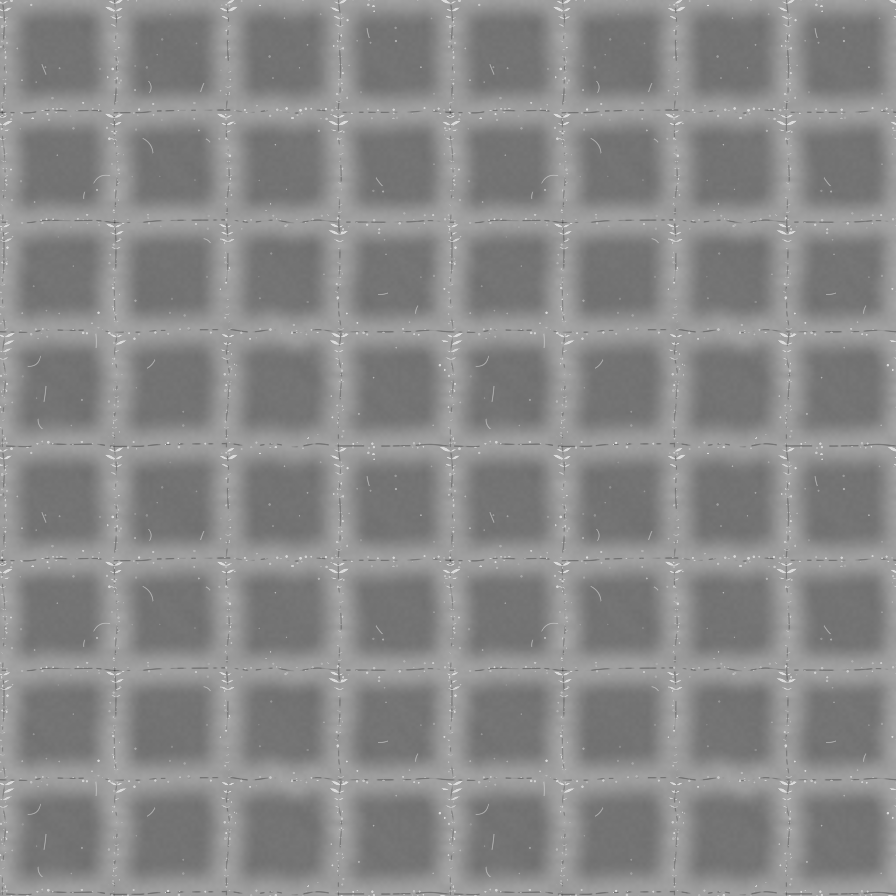
A WebGL 2 fragment shader for this pattern:

```glsl
#version 300 es
precision highp float;

uniform vec2 u_resolution;
out vec4 fragColor;

const float CELLS = 8.0;   // squares across and down
const float PERIOD = 4.0;  // squares before the wear recurs
const float HALF_PI = 1.5707963;
const float DARK = 0.452;
const float LIGHT = 0.626;
const float FLECK = 0.86;

float hash(vec2 id, float seed) {
    vec3 h = fract(vec3(id.xyx + seed * 17.13) * 0.1031);
    h += dot(h, h.yzx + 33.33);
    return fract((h.x + h.y) * h.z);
}

vec2 wrapId(vec2 id, vec2 period) {
    return floor(mod(id + 0.5, period));
}

// Value noise that wraps after a whole number of lattice steps
float noise(vec2 p, vec2 period, float seed) {
    vec2 i = floor(p), f = fract(p);
    f = f * f * (3.0 - 2.0 * f);
    float a = hash(wrapId(i, period), seed);
    float b = hash(wrapId(i + vec2(1, 0), period), seed);
    float c = hash(wrapId(i + vec2(0, 1), period), seed);
    float d = hash(wrapId(i + vec2(1, 1), period), seed);
    return mix(mix(a, b, f.x), mix(c, d, f.x), f.y);
}

float scaledNoise(vec2 p, vec2 scale, float seed) {
    return noise(p * scale, scale * PERIOD, seed);
}

float coverage(float dist, float aa) {
    return 1.0 - smoothstep(-0.5 * aa, 0.5 * aa, dist);
}

// One round speck per lattice box, present with the given chance
float specks(vec2 p, float density, float chance, float size, float seed, float aa) {
    vec2 id = wrapId(floor(p * density), vec2(density * PERIOD));
    vec2 center = 0.25 + 0.5 * vec2(hash(id, seed), hash(id, seed + 1.0));
    float radius = size * mix(0.5, 1.0, hash(id, seed + 2.0));
    float dist = length((fract(p * density) - center) / density) - radius;
    return coverage(dist, aa) * step(hash(id, seed + 3.0), chance) * mix(0.3, 1.0, hash(id, seed + 4.0));
}

// One thin bent thread per lattice box
float threads(vec2 p, float density, float chance, float seed, float aa) {
    vec2 id = wrapId(floor(p * density), vec2(density * PERIOD));
    vec2 center = 0.35 + 0.3 * vec2(hash(id, seed), hash(id, seed + 1.0));
    vec2 q = (fract(p * density) - center) / density;
    float angle = 4.0 * HALF_PI * hash(id, seed + 2.0);
    q = mat2(cos(angle), sin(angle), -sin(angle), cos(angle)) * q;
    float halfLength = mix(0.02, 0.085, hash(id, seed + 3.0));
    float bend = 14.0 * (hash(id, seed + 4.0) - 0.5);
    float dist = max(abs(q.y - bend * q.x * q.x) - 0.005, abs(q.x) - halfLength);
    return coverage(dist, aa) * step(hash(id, seed + 5.0), chance);
}

// Paired leaf-shaped puckers climbing outward from the vertical seam
float leaves(vec2 p, float across, float vigour, float rows, float aa) {
    vec2 id = wrapId(vec2(floor(p.x + 0.5), floor(p.y * rows)), vec2(PERIOD, rows * PERIOD));
    float seed = across < 0.0 ? 31.0 : 47.0;
    float size = vigour * mix(0.35, 1.0, hash(id, seed));
    float len = 0.095 * size;
    float t = clamp(abs(across) / len, 0.0, 1.0);
    float rise = fract(p.y * rows) / rows - 0.014 - 0.4 * abs(across);
    float halfWidth = 0.014 * size * sin(2.0 * HALF_PI * t);
    float dist = max(abs(rise) - halfWidth, abs(across) - len);
    return coverage(dist, aa) * step(hash(id, seed + 1.0), 0.45 + 0.5 * vigour);
}

void main() {
    vec2 p = gl_FragCoord.xy / u_resolution * CELLS;
    float aa = CELLS / min(u_resolution.x, u_resolution.y);

    // Uneven seam placement and wobble
    p -= vec2(0.035, 0.023 + 0.02 * sin(p.y * HALF_PI));
    vec2 wobble = vec2(scaledNoise(vec2(0, p.y), vec2(1, 5), 1.0),
                       scaledNoise(vec2(p.x, 0), vec2(5, 1), 2.0)) - 0.5;
    vec2 seam = fract(p + 0.5) - 0.5 + 0.03 * wobble;
    vec2 d = abs(seam);

    // Soft dark squares between light bands
    vec2 edge = 0.03 * (vec2(scaledNoise(p, vec2(3), 3.0), scaledNoise(p, vec2(3), 4.0)) - 0.5);
    vec2 square = smoothstep(vec2(0.0), vec2(0.265), d + edge * smoothstep(0.0, 0.1, d));
    float shade = mix(LIGHT, DARK, square.x * square.y);

    // Diagonal creases, seam puckers and fine grain
    float crease = noise(vec2((p.x + p.y) * 6.0, p.x), vec2(24, 4), 5.0) - 0.5;
    float pucker = scaledNoise(p, vec2(4, 18), 6.0) - 0.5;
    float grain = scaledNoise(p, vec2(32), 7.0) - 0.5;
    shade += 0.018 * crease + 0.07 * pucker * exp(-14.0 * d.x) + 0.016 * grain;

    // Broken dark stitching
    float dashX = smoothstep(0.3, 0.7, scaledNoise(p, vec2(26, 1), 8.0));
    float dashY = smoothstep(0.35, 0.7, scaledNoise(p, vec2(1, 26), 9.0));
    shade -= 0.17 * dashX * coverage(d.y - 0.006, aa) + 0.13 * dashY * coverage(d.x - 0.006, aa);

    // Leaves are largest just below each crossing
    float vigour = mix(0.3, 1.0, smoothstep(0.68, 0.93, fract(p.y)));
    float fleck = leaves(p, seam.x, vigour, 15.0, aa) * mix(0.45, 1.0, vigour);

    // Dust gathers along the seams; a few threads lie anywhere
    float nearSeam = max(exp(-45.0 * d.x), exp(-45.0 * d.y));
    fleck = max(fleck, specks(p, 22.0, 0.5 * nearSeam, 0.012, 10.0, aa));
    fleck = max(fleck, 0.6 * specks(p, 9.0, 0.09, 0.011, 20.0, aa));
    for (float layer = 0.0; layer < 2.0; layer++) {
        fleck = max(fleck, 0.5 * threads(p + 0.37 * layer, 2.0, 0.13, 60.0 + 10.0 * layer, aa));
    }
    shade = mix(shade, FLECK, fleck);

    fragColor = vec4(vec3(shade), 1.0);
}
```
